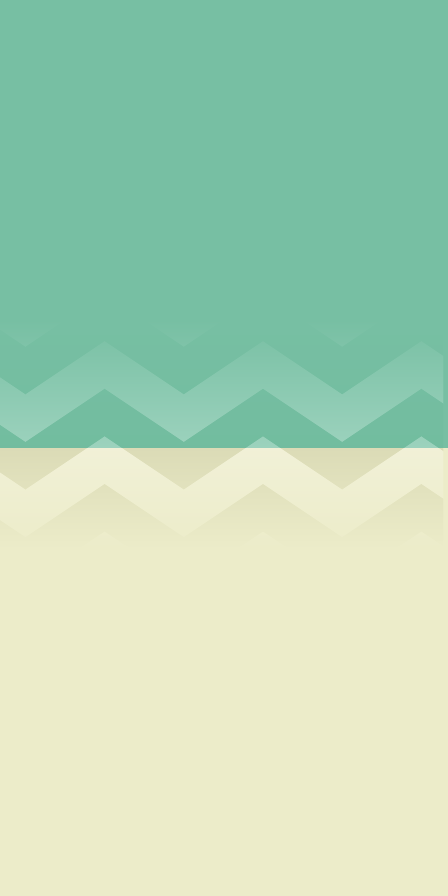
A Shadertoy shader for this background:

```glsl
// Signed distance to horizontal zigzag bands, negative inside a band
float zigzagBands(vec2 p) {
    float drop = 2.0 * abs(fract((p.x - 0.2335) / 0.3535 + 0.5) - 0.5);
    float depth = 1.026 - 0.1187 * drop - p.y;
    float period = 0.2125;
    float offset = mod(depth + 0.25 * period, period) - 0.5 * period;
    return abs(offset) - 0.25 * period;
}

void mainImage(out vec4 fragColor, in vec2 fragCoord) {
    // Canvas is one unit wide and two units high
    vec2 p = fragCoord / iResolution.xy * vec2(1.0, 2.0);
    float pixel = 1.0 / iResolution.x;

    float band = 1.0 - smoothstep(-0.6 * pixel, 0.6 * pixel, zigzagBands(p));
    float upper = smoothstep(-0.5 * pixel, 0.5 * pixel, p.y - 1.0);

    // The pattern fades away from the horizon and stops short of the right edge
    float fadeUp = clamp((1.285 - p.y) / 0.285, 0.0, 1.0);
    float fadeDown = clamp((p.y - 0.775) / 0.225, 0.0, 1.0);
    float inside = 1.0 - smoothstep(-0.5 * pixel, 0.5 * pixel, p.x - 0.9896);

    // Teal sky
    vec3 teal = vec3(0.467, 0.749, 0.639);
    vec3 tealBand = mix(vec3(0.447, 0.739, 0.624), vec3(0.612, 0.824, 0.741), band);
    vec3 sky = mix(teal, tealBand, fadeUp * inside);

    // Cream ground
    vec3 cream = vec3(0.925, 0.925, 0.788);
    vec3 creamBand = mix(vec3(0.859, 0.859, 0.714), vec3(0.945, 0.943, 0.843), band);
    vec3 ground = mix(cream, creamBand, fadeDown * inside);

    fragColor = vec4(mix(ground, sky, upper), 1.0);
}
```
